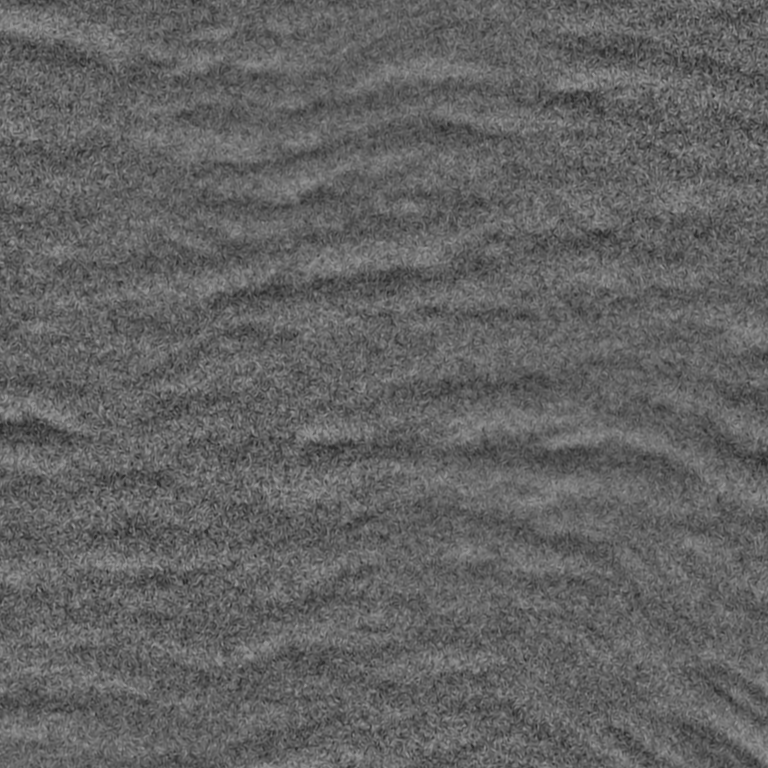
Give the GLSL for this texture, as a three.js fragment shader.

```glsl
varying vec2 vUv;

vec3 hash3(vec3 p) {
  p = fract(p * vec3(0.1031, 0.1030, 0.0973));
  p += dot(p, p.yxz + 33.33);
  return fract((p.xxy + p.yxx) * p.zyx);
}

// Cellular wavelets: each cell scatters two short wave packets.
// spread is the range of wave directions around the vertical, in radians;
// variety is the relative range of their frequencies.
float waveletNoise(vec2 p, float cycles, float variety, float spread, float seed) {
  vec2 cell = floor(p);
  float sum = 0.0;
  for (int y = -1; y <= 1; y++) {
    for (int x = -1; x <= 1; x++) {
      for (int i = 0; i < 2; i++) {
        vec2 home = cell + vec2(float(x), float(y));
        vec3 place = hash3(vec3(home, seed + float(i) * 7.0));
        vec3 wave = hash3(vec3(home, seed + float(i) * 7.0 + 3.0));
        vec2 d = p - home - place.xy;
        float angle = (wave.x - 0.5) * spread;
        float along = dot(d, vec2(sin(angle), cos(angle)));
        float window = max(0.0, 1.0 - dot(d, d));
        float frequency = cycles * mix(1.0 - variety, 1.0 + variety, wave.y);
        sum += window * window * window
             * cos(6.2832 * (along * frequency + wave.z));
      }
    }
  }
  return sum;
}

// Layered sines bend the horizontal bands into shallow folds.
vec2 foldedCloth(vec2 p) {
  float bend = 0.018 * mix(1.5, 0.9, p.y) * sin(6.5 * (p.x - 0.46));
  bend += 0.004 * sin(11.0 * p.x + 7.0 * p.y + 1.0);
  bend += 0.003 * sin(23.0 * p.x - 13.0 * p.y);
  bend -= 0.13 * smoothstep(0.62, 1.1, p.x) * (1.0 - smoothstep(0.0, 0.5, p.y));
  return vec2(p.x, p.y - bend);
}

void main() {
  vec2 cloth = foldedCloth(vUv);

  // Short streaks and the wide bands whose edges they fray
  float streaks = waveletNoise(cloth / vec2(0.07, 0.036), 0.8, 0.3, 1.8, 37.0);
  vec2 frayed = cloth + vec2(0.0, 0.006 * streaks);
  float bands = waveletNoise(frayed / vec2(0.24, 0.11), 1.5, 0.2, 0.7, 11.0);

  // Three sizes of grain, kept to less than a wave per packet
  float crackle = waveletNoise(cloth / vec2(0.022, 0.017), 0.8, 0.4, 3.0, 59.0);
  float speckle = waveletNoise(vUv / vec2(0.0105, 0.0115), 0.75, 0.4, 6.2832, 83.0);
  float grain = waveletNoise(vUv / vec2(0.0056, 0.0064), 0.75, 0.4, 6.2832, 107.0);

  // Grain strength drifts slowly over the surface
  float roughness = 1.0 + 0.18 * sin(5.0 * vUv.x + 4.0 * vUv.y + 5.5)
                        + 0.12 * sin(9.0 * vUv.y - 7.0 * vUv.x);

  float gray = 0.386 + 0.047 * bands + 0.028 * streaks + 0.027 * crackle
             + roughness * (0.036 * speckle + 0.06 * grain);
  gl_FragColor = vec4(vec3(clamp(gray, 0.18, 0.57)), 1.0);
}
```
